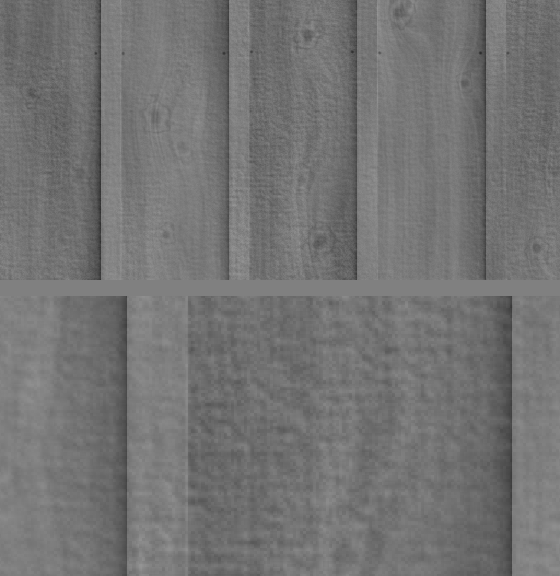
Top, the full canvas; bottom, a detail of the centre.
Write a Shadertoy shader that draws this texture.

```glsl
// Grey painted board-and-batten wood cladding with saw marks, knots and nails.

const float PERIOD = 0.458;       // spacing of battens, in canvas heights
const float FIRST_BATTEN = 0.36;  // left edge of the first batten
const float BATTEN_WIDTH = 0.072;
const float NAIL_HEIGHT = 0.81;
const vec3 PAINT = vec3(0.468);

float hash(vec2 p) {
    return fract(sin(dot(p, vec2(127.1, 311.7))) * 43758.5453);
}

float noise(vec2 p) {
    vec2 i = floor(p), f = fract(p);
    f = f * f * (3.0 - 2.0 * f);
    float low = mix(hash(i), hash(i + vec2(1, 0)), f.x);
    float high = mix(hash(i + vec2(0, 1)), hash(i + vec2(1, 1)), f.x);
    return mix(low, high, f.y);
}

float fbm(vec2 p) {
    float sum = 0.0, gain = 0.5;
    for (int i = 0; i < 4; i++) {
        sum += gain * noise(p);
        p = p * 2.03 + 17.3;
        gain *= 0.5;
    }
    return sum;
}

// Rough paint relief: saw marks run across, fibres run along the board
float relief(vec2 p) {
    float saw = noise(p * vec2(30.0, 105.0));
    float fibre = noise(p * vec2(120.0, 35.0) + 31.0);
    return 0.4 * saw + 0.3 * fibre + 0.4 * noise(p * 95.0);
}

// Returns x: bend of the grain, y: darkness, z: pale halo
vec3 knots(vec2 p, float board) {
    vec3 sum = vec3(0.0);
    for (int i = 0; i < 3; i++) {
        vec2 seed = vec2(board + 5.0, float(i) * 7.0 + 2.0);
        vec2 centre = vec2(mix(0.13, 0.39, hash(seed)), hash(seed + 3.7));
        float size = mix(0.016, 0.038, hash(seed + 8.1));
        float strength = mix(0.35, 1.0, hash(seed + 1.9));
        vec2 d = (p - centre) * vec2(1.0, 0.8);
        float r = length(d) * (0.65 + 0.7 * noise(p * 50.0 + seed));
        float core = 1.0 - smoothstep(0.2, 0.85, r / size);
        float ring = exp(-pow((r / size - 1.25) * 5.0, 2.0));
        float halo = exp(-r * r / (size * size * 4.0));
        float bend = exp(-dot(d * vec2(1.0, 0.55), d) / (size * size * 9.0));
        sum += strength * vec3(0.09 * bend, core * 0.9 + ring * 0.4, halo);
    }
    return sum;
}

// Thin growth lines that follow the bent grain coordinate
float grainLines(float across, float along, float seed) {
    float wave = across + 0.025 * fbm(vec2(across * 7.0, along * 2.5) + seed);
    float lines = noise(vec2(wave * 130.0, along * 2.0) + seed);
    return lines * 0.6 + 0.4 * noise(vec2(wave * 55.0, along * 1.3) + seed * 2.0);
}

float nail(vec2 p, vec2 centre, float aa) {
    float radius = 0.005;
    return 1.0 - smoothstep(radius - aa, radius + aa, length(p - centre));
}

void mainImage(out vec4 fragColor, in vec2 fragCoord) {
    vec2 p = fragCoord / iResolution.y;
    float aa = 1.0 / iResolution.y;
    float offset = p.x - FIRST_BATTEN;
    float board = floor(offset / PERIOD);
    vec2 q = vec2(offset - board * PERIOD, p.y);
    float batten = 1.0 - smoothstep(BATTEN_WIDTH - aa, BATTEN_WIDTH + aa, q.x);
    float seed = board * 13.7 + 40.0 + 7.0 * step(0.5, batten);
    float odd = mod(board, 2.0);
    float roughness = mix(0.95, 1.35, odd);

    // Tone of each plank, with broad worn patches and streaks
    float patches = fbm(p * vec2(5.0, 2.0) + seed) - 0.47;
    float streaks = fbm(vec2(p.x * 20.0, p.y * 1.4) + seed) - 0.47;
    float tone = mix(0.01, -0.014, odd * (1.0 - batten));
    tone += 0.12 * patches + 0.09 * streaks + 0.016 * batten;

    // Growth lines and knots, the knots only on the wide boards
    vec3 knot = knots(q, board) * (1.0 - batten);
    float grain = grainLines(q.x + knot.x, p.y, seed);
    tone += (grain - 0.5) * mix(0.05, 0.095, min(knot.z, 1.0));
    tone += 0.03 * knot.z - 0.13 * knot.y;

    // Relief lit from the upper right, stronger in rough patches
    float wear = roughness * mix(0.7, 1.3, noise(p * vec2(9.0, 4.0) + seed));
    float slope = relief(p) - relief(p + vec2(0.003, 0.004));
    tone += wear * (0.085 * slope + 0.03 * (relief(p) - 0.55));
    tone += wear * 0.03 * (hash(floor(p * 256.0)) - 0.5);

    // Shadow cast to the left of the next batten
    float gap = PERIOD - q.x;
    tone -= 0.125 * exp(-gap / 0.05) + 0.09 * exp(-gap / 0.009);

    // Batten edges: dark left crease, pale right lip
    tone -= 0.03 * exp(-q.x / 0.004);
    float lip = (q.x - BATTEN_WIDTH) / 0.0028;
    tone += 0.04 * exp(-lip * lip) * (0.4 + noise(vec2(p.y * 30.0, seed)));

    // A nail on each side of the batten
    float nailY = NAIL_HEIGHT + 0.01 * (hash(vec2(board, 6.0)) - 0.5);
    float nails = nail(q, vec2(BATTEN_WIDTH + 0.008, nailY), aa);
    nails += nail(q, vec2(PERIOD - 0.018, nailY), aa);
    tone -= 0.15 * nails;

    fragColor = vec4(clamp(PAINT + tone, 0.0, 1.0), 1.0);
}
```
